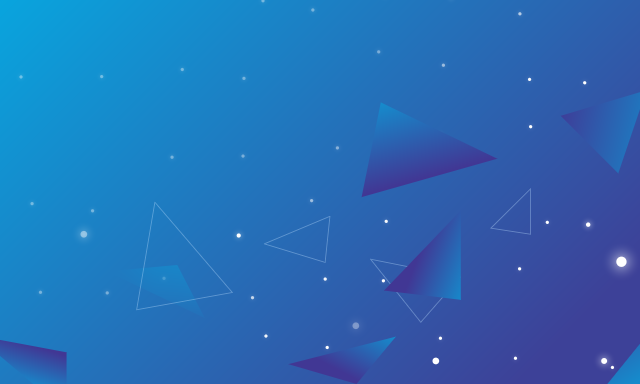
A Shadertoy shader for this background:

```glsl
// Diagonal blue-to-violet backdrop with shaded triangles, thin triangle
// outlines and glowing dots. Triangles are distance functions filled with
// linear gradients; small dots are hashed into a grid. Canvas width = 100 units.

const vec3 SKY = vec3(0.033, 0.645, 0.870);     // backdrop, upper left
const vec3 DUSK = vec3(0.240, 0.255, 0.595);    // backdrop, lower right
const vec3 AZURE = vec3(0.085, 0.545, 0.800);   // bright side of triangles
const vec3 VIOLET = vec3(0.255, 0.215, 0.580);  // dark side of triangles
const vec3 LINE_COLOR = vec3(0.75, 0.88, 1.0);
const float LINE_OPACITY = 0.38;
const float LINE_HALF_WIDTH = 0.065;
const float GRADIENT_END = 0.88;   // share of the diagonal where DUSK is reached
const float CELL = 11.0;           // grid spacing of the small dots
const float DOT_DENSITY = 0.72;
const float DOT_RADIUS = 0.25;

float pixelSize;

float hash(vec2 p) {
    return fract(sin(dot(p, vec2(127.1, 311.7))) * 43758.5453);
}

float coverage(float d) {
    return clamp(0.5 - d / pixelSize, 0.0, 1.0);
}

// Position along the segment a-b, from 0 to 1
float ramp(vec2 p, vec2 a, vec2 b) {
    vec2 ab = b - a;
    return clamp(dot(p - a, ab) / dot(ab, ab), 0.0, 1.0);
}

// x: squared distance to edge a-b, y: signed side of the edge
vec2 edge(vec2 p, vec2 a, vec2 b, float winding) {
    vec2 e = b - a, v = p - a;
    vec2 q = v - e * ramp(p, a, b);
    return vec2(dot(q, q), winding * (v.x * e.y - v.y * e.x));
}

float triangle(vec2 p, vec2 a, vec2 b, vec2 c) {
    float w = sign((b.x - a.x) * (a.y - c.y) - (b.y - a.y) * (a.x - c.x));
    vec2 d = min(min(edge(p, a, b, w), edge(p, b, c, w)), edge(p, c, a, w));
    return -sqrt(d.x) * sign(d.y);
}

// Triangle shaded from VIOLET at "dark" to AZURE at "light"
void shade(inout vec3 col, vec2 p, vec2 a, vec2 b, vec2 c, vec2 dark, vec2 light) {
    vec3 fill = mix(VIOLET, AZURE, ramp(p, dark, light));
    col = mix(col, fill, coverage(triangle(p, a, b, c)));
}

void outline(inout vec3 col, vec2 p, vec2 a, vec2 b, vec2 c) {
    float d = abs(triangle(p, a, b, c)) - LINE_HALF_WIDTH;
    col = mix(col, LINE_COLOR, LINE_OPACITY * coverage(d));
}

// White disc with a soft halo
void orb(inout vec3 col, vec2 p, vec2 center, float radius, float opacity, float glow) {
    float d = length(p - center);
    float halo = max(1.0 - d / (radius * 4.0), 0.0);
    col = mix(col, vec3(1.0), glow * halo * halo);
    col = mix(col, vec3(1.0), opacity * coverage(d - radius));
}

// One jittered dot per cell, brighter toward the lower right
void smallDots(inout vec3 col, vec2 p) {
    vec2 id = floor(p / CELL);
    vec2 jitter = vec2(hash(id + 3.7), hash(id + 19.3));
    vec2 center = (id + mix(vec2(0.2), vec2(0.8), jitter)) * CELL;
    float present = step(hash(id + 41.9), DOT_DENSITY);
    float bright = smoothstep(10.0, 40.0, center.x - center.y);
    orb(col, p, center, DOT_RADIUS, present * mix(0.35, 1.0, bright), present * 0.1);
}

void mainImage(out vec4 fragColor, in vec2 fragCoord) {
    pixelSize = 100.0 / iResolution.x;
    vec2 p = fragCoord * pixelSize;
    float height = iResolution.y * pixelSize;

    // Backdrop
    float diagonal = (p.x + height - p.y) / (100.0 + height);
    vec3 col = mix(SKY, DUSK, min(diagonal / GRADIENT_END, 1.0));
    smallDots(col, p);

    // Fading triangle on the left
    float fade = 0.75 * ramp(p, vec2(25.0, 10.8), vec2(27.2, 18.6));
    fade *= smoothstep(16.5, 25.0, p.x);
    float veil = triangle(p, vec2(16.7, 17.6), vec2(27.7, 18.6), vec2(32.0, 10.3));
    col = mix(col, AZURE, fade * coverage(veil));

    // Outlines
    outline(col, p, vec2(24.2, 28.4), vec2(36.3, 14.3), vec2(21.35, 11.6));
    outline(col, p, vec2(51.55, 26.2), vec2(50.8, 19.0), vec2(41.3, 21.9));
    outline(col, p, vec2(82.9, 30.5), vec2(82.9, 23.4), vec2(76.7, 24.35));
    outline(col, p, vec2(57.9, 19.5), vec2(71.9, 16.7), vec2(65.75, 9.65));

    // Shaded triangles: center, right, lower center, bottom, corners
    shade(col, p, vec2(59.5, 44.0), vec2(77.7, 35.2), vec2(56.5, 29.2), vec2(62.0, 31.0), vec2(58.5, 43.5));
    shade(col, p, vec2(87.6, 41.9), vec2(101.0, 45.9), vec2(96.6, 32.9), vec2(86.0, 42.0), vec2(104.0, 38.0));
    shade(col, p, vec2(72.0, 27.1), vec2(72.0, 13.15), vec2(60.0, 14.6), vec2(64.5, 17.8), vec2(72.9, 14.6));
    shade(col, p, vec2(45.05, 3.1), vec2(61.85, 7.4), vec2(55.7, 0.0), vec2(55.5, 0.8), vec2(59.5, 8.5));
    shade(col, p, vec2(-3.8, 7.6), vec2(10.4, 4.95), vec2(10.4, -4.4), vec2(7.8, 5.2), vec2(5.9, -0.8));
    shade(col, p, vec2(94.9, 0.0), vec2(103.0, 10.0), vec2(103.0, -3.0), vec2(90.0, 14.0), vec2(99.0, 0.0));

    // Large glowing orbs
    orb(col, p, vec2(97.1, 19.1), 0.80, 1.0, 0.55);
    orb(col, p, vec2(68.1, 3.6), 0.52, 1.0, 0.0);
    orb(col, p, vec2(94.4, 3.6), 0.46, 1.0, 0.4);
    orb(col, p, vec2(91.9, 24.9), 0.34, 1.0, 0.35);
    orb(col, p, vec2(37.3, 23.2), 0.32, 1.0, 0.25);
    orb(col, p, vec2(13.1, 23.4), 0.52, 0.42, 0.25);
    orb(col, p, vec2(55.6, 9.1), 0.52, 0.32, 0.12);

    fragColor = vec4(col, 1.0);
}
```
